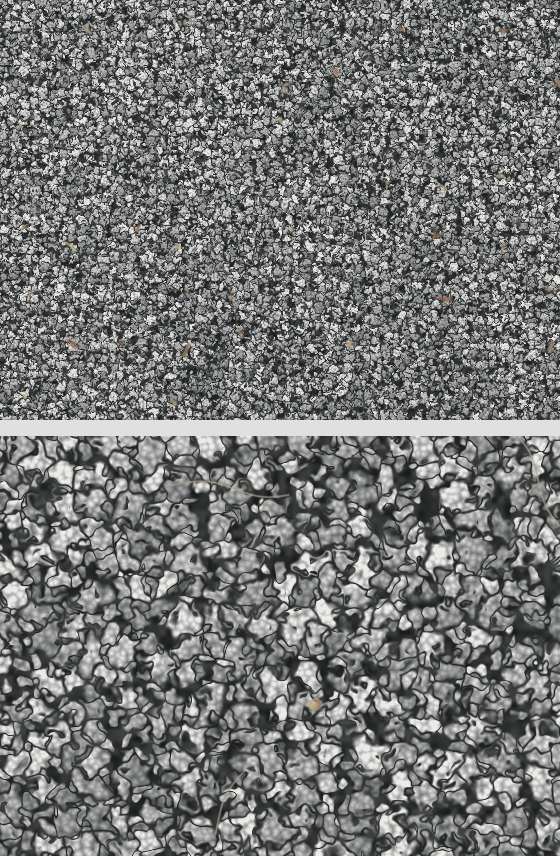
Top, the full canvas; bottom, a detail of the centre.
This texture is drawn by a Shadertoy shader. Its source:

```glsl
vec2 hash2(vec2 p) {
    vec3 q = fract(vec3(p.xyx) * vec3(0.1031, 0.1030, 0.0973));
    q += dot(q, q.yzx + 33.33);
    return fract((q.xx + q.yz) * q.zy);
}

vec2 noise2(vec2 p) {
    vec2 i = floor(p), f = fract(p);
    f = f * f * (3.0 - 2.0 * f);
    return mix(mix(hash2(i), hash2(i + vec2(1, 0)), f.x),
               mix(hash2(i + vec2(0, 1)), hash2(i + vec2(1, 1)), f.x), f.y);
}

mat2 rotation(float a) {
    return mat2(cos(a), sin(a), -sin(a), cos(a));
}

// Distance to the nearest of many tiny nodules on the grain surface
float nodules(vec2 p) {
    vec2 id = floor(p);
    float nearest = 2.0;
    for (int y = -1; y <= 1; y++)
    for (int x = -1; x <= 1; x++) {
        vec2 cell = id + vec2(x, y);
        nearest = min(nearest, length(p - cell - hash2(cell + 71.0)));
    }
    return nearest;
}

// Brightness of the packed, lumpy gravel
float gravel(vec2 p) {
    vec2 w = p + (noise2(p * 105.0) - 0.5) * 0.010 + (noise2(p * 230.0 + 9.0) - 0.5) * 0.004;
    float first = 2.0, second = 2.0, tone = 0.5;
    vec2 slope = vec2(0.0);

    // Large grains, then small ones filling the gaps
    for (int layer = 0; layer < 2; layer++) {
        float small = float(layer);
        vec2 g = w * mix(43.0, 72.0, small) + small * 37.4;
        vec2 id = floor(g);
        for (int y = -1; y <= 1; y++)
        for (int x = -1; x <= 1; x++) {
            vec2 cell = id + vec2(x, y);
            vec2 a = hash2(cell + 13.0 + small * 211.0);
            vec2 b = hash2(cell + 157.0 + small * 89.0);
            vec2 q = rotation(b.x * 6.283) * (g - cell - 0.5 - (a - 0.5) * 0.8);
            q *= vec2(0.85, 1.15) / mix(0.40, 0.68, b.y * b.y);
            float d = length(q) + small * 0.22;
            if (d < first) {
                second = first;
                first = d;
                tone = mix(0.52, 0.84, fract(a.x * 7.3 + b.y)) - small * 0.06;
                slope = q * rotation(b.x * 6.283);
            } else {
                second = min(second, d);
            }
        }
    }

    // Dark crevices, light from above, rough surface
    float body = smoothstep(0.0, 0.40, min(second - first, 1.12 - first));
    float bump = 1.28 - 0.62 * nodules(p * 185.0);
    float grit = 0.88 + 0.24 * noise2(p * 330.0).x;
    float light = tone * bump * grit + dot(slope, vec2(-0.03, 0.08));
    float floorTone = 0.10 + 0.16 * noise2(p * 190.0 + 5.0).y;
    return mix(floorTone, light, body);
}

void mainImage(out vec4 fragColor, in vec2 fragCoord) {
    vec2 p = fragCoord / iResolution.y;
    float px = 1.0 / iResolution.y;

    float value = gravel(p) * (0.95 + 0.1 * noise2(p * 4.0).x);
    value = clamp(value, 0.08, 0.92);
    vec3 color = value * mix(vec3(0.97, 1.0, 1.01), vec3(1.005, 1.0, 0.985), value);

    // Sparse flakes of bark and pale chips
    vec2 id = floor(p * 8.0);
    vec2 a = hash2(id + 301.0), b = hash2(id + 407.0);
    vec2 q = rotation(b.x * 6.283) * (fract(p * 8.0) - 0.3 - 0.4 * a) / 8.0;
    q += (noise2(p * 120.0) - 0.5) * 0.005;
    float reach = mix(0.002, 0.014, b.y * b.y);
    float flake = length(vec2(max(abs(q.x) - reach, 0.0), q.y)) - 0.0045;
    vec3 bark = mix(vec3(0.58, 0.43, 0.35), vec3(0.80, 0.75, 0.62), fract(a.x * 9.0));
    float present = step(0.68, hash2(id + 503.0).x);
    color = mix(color, bark * (0.65 + 0.5 * value), present * smoothstep(px, -px, flake));

    // Thin curved fibres
    id = floor(p * 4.0);
    a = hash2(id + 601.0);
    q = rotation(a.x * 6.283) * (fract(p * 4.0) - 0.5) / 4.0;
    q.y += 0.004 * sin(q.x * 70.0 + a.y * 6.0);
    float fibre = max(abs(q.y) - 0.0007, abs(q.x) - mix(0.02, 0.05, a.y));
    present = step(0.55, hash2(id + 709.0).y);
    color = mix(color, vec3(0.66, 0.62, 0.55), 0.75 * present * smoothstep(px, -px, fibre));

    fragColor = vec4(color, 1.0);
}
```
